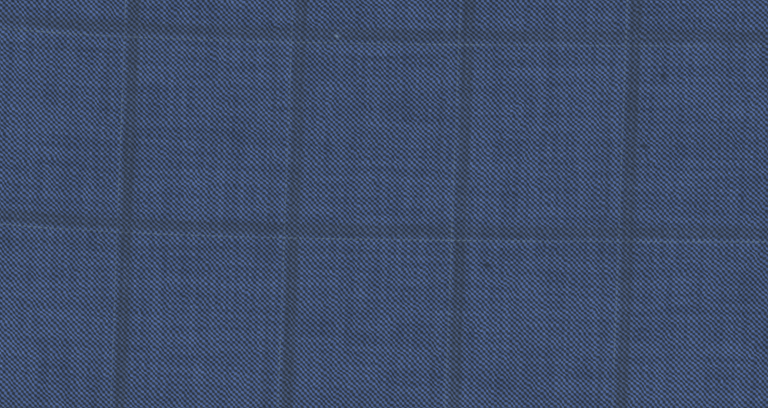
Write a WebGL 2 fragment shader that draws this texture.

```glsl
#version 300 es
precision highp float;
// Blue woven suiting with a faint, slightly skewed windowpane check.

uniform vec2 u_resolution;
out vec4 fragColor;

const float PI = 3.14159265;
const vec2 THREADS = vec2(150.0, 156.0);  // threads per canvas height
const vec2 CHECK_SIZE = vec2(0.410, 0.480);
const vec2 CHECK_ORIGIN = vec2(0.271, 0.451);
const vec3 SHADOW = vec3(0.188, 0.222, 0.262);
const vec3 BLUE = vec3(0.304, 0.392, 0.592);
const vec3 BAND = vec3(0.205, 0.240, 0.290);
const vec3 PALE = vec3(0.400, 0.480, 0.540);

float hash(vec2 p) {
    vec3 q = fract(vec3(p.xyx) * 0.1031);
    q += dot(q, q.yzx + 33.33);
    return fract((q.x + q.y) * q.z);
}

float noise(vec2 p) {
    vec2 cell = floor(p);
    vec2 f = fract(p);
    f = f * f * (3.0 - 2.0 * f);
    float low = mix(hash(cell), hash(cell + vec2(1, 0)), f.x);
    float high = mix(hash(cell + vec2(0, 1)), hash(cell + vec2(1, 1)), f.x);
    return mix(low, high, f.y);
}

// Soft line: one at zero distance, fading over the half width.
float softLine(float distance, float halfWidth) {
    float d = distance / halfWidth;
    return exp(-d * d);
}

// Signed distance to the nearest repeat of a line.
float repeatDistance(float x, float origin, float size) {
    return (fract((x - origin) / size + 0.5) - 0.5) * size;
}

// The cloth leans to the right and its weft sags away from the left edge.
vec2 skewCloth(vec2 p) {
    float lean = 0.037 * p.y;
    float sag = 0.045 * (1.0 - exp(-2.0 * p.x));
    return vec2(p.x - lean, p.y + sag);
}

// Share of blue yarn: staggered crossings whose floats slant down to the right.
float weave(vec2 thread, float slant) {
    float falling = cos(PI * (thread.x + thread.y));
    float rising = cos(PI * (thread.x - thread.y));
    float crossing = mix(rising, falling, slant);
    return smoothstep(-0.95, 0.95, crossing);
}

// Uneven yarn: short streaks along both thread directions.
float slub(vec2 cloth, vec2 threads) {
    float warp = noise(vec2(cloth.x * threads.x, cloth.y * 9.0));
    float weft = noise(vec2(cloth.x * 9.0 + 31.0, cloth.y * threads.y));
    return warp + weft - 1.0;
}

// Two close dark stripes beside the pale thread, with a fainter one opposite.
float darkStripe(float d) {
    float pair = softLine(d - 0.015, 0.007) + softLine(d - 0.030, 0.007);
    return 0.50 * pair + 0.16 * softLine(d + 0.035, 0.006);
}

// Small scattered nubs, present in only some cells.
float nubs(vec2 p, float cellsPerUnit, float chance, float radius) {
    vec2 q = p * cellsPerUnit;
    vec2 cell = floor(q);
    vec2 centre = 0.2 + 0.6 * vec2(hash(cell + 3.7), hash(cell + 8.1));
    vec2 offset = (fract(q) - centre) / cellsPerUnit;
    offset.x += 0.5 * offset.y;
    return step(hash(cell + 17.3), chance) * softLine(length(offset), radius);
}

void main() {
    vec2 p = gl_FragCoord.xy / u_resolution.y;
    vec2 cloth = skewCloth(p);
    vec2 thread = cloth * THREADS;

    // Weave, with wobbling threads and uneven dye
    vec2 wobble = vec2(noise(cloth * 60.0), noise(cloth * 60.0 + 50.0)) - 0.5;
    float over = weave(thread + 0.6 * wobble, 0.64);
    vec3 color = mix(SHADOW, BLUE, over);
    color *= 1.0 + 0.11 * slub(cloth, THREADS);
    color *= 0.985 + 0.03 * noise(cloth * 7.0);
    color *= 0.94 + 0.12 * noise(p * 230.0);

    // Dark bands of the check
    float dx = repeatDistance(cloth.x, CHECK_ORIGIN.x, CHECK_SIZE.x);
    float dy = repeatDistance(cloth.y, CHECK_ORIGIN.y, CHECK_SIZE.y);
    float streak = 0.65 + 0.5 * noise(cloth * vec2(12.0, 14.0));
    float band = max(darkStripe(dx), 0.8 * darkStripe(dy)) * streak;
    color = mix(color, BAND * (0.85 + 0.35 * over), band);

    // Pale threads, surfacing at alternate crossings
    float warpPale = softLine(dx, 0.0022) * (0.5 + 0.5 * sin(PI * thread.y));
    float weftPale = softLine(dy, 0.0022) * (0.5 + 0.5 * sin(PI * thread.x));
    float worn = 0.20 + 0.65 * noise(cloth * 23.0 + 9.0);
    color = mix(color, PALE, max(0.8 * warpPale, weftPale) * worn);

    // Stray dark knots and light flecks
    color = mix(color, SHADOW * 0.8, 0.6 * nubs(p, 4.0, 0.08, 0.007));
    color = mix(color, PALE * 1.3, 0.8 * nubs(p + 4.0, 4.0, 0.06, 0.004));

    fragColor = vec4(color, 1.0);
}
```
